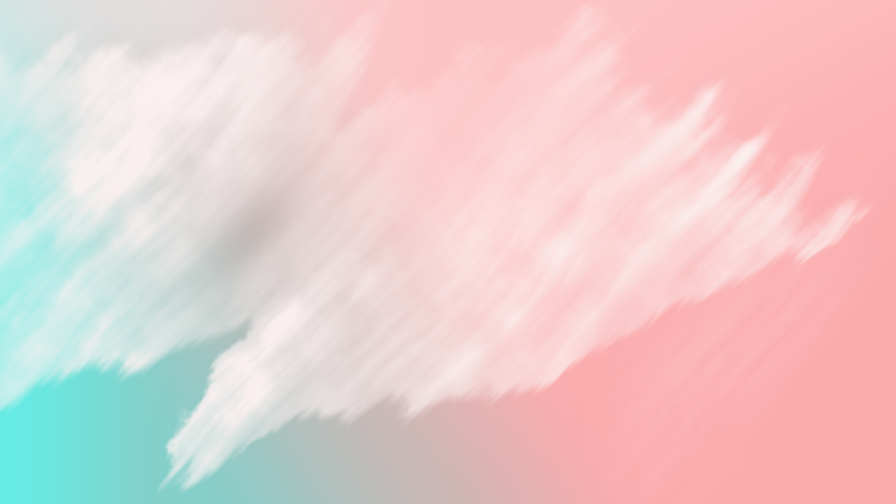
Write a WebGL 1 fragment shader that draws this background.

```glsl
precision highp float;
// A wind-combed cloud drifting over an aqua to coral sky.
// The cloud lives in a rotated frame (along, across the wind): two ragged edge
// profiles bound it, soft glows set its opacity and stretched noise combs it.

uniform vec2 u_resolution;

#define WIND vec2(0.669, 0.743)
#define CLOUD_COLOR vec3(0.985, 0.945, 0.942)
#define BASE_OPACITY 0.42
#define STREAK_CONTRAST 0.62
#define PUFF_CONTRAST 0.42
#define EDGE_RAGGEDNESS 0.12
#define LOWER_SOFTNESS 0.075
#define UPPER_SOFTNESS 0.15

vec2 gradientAt(vec2 cell) {
  float angle = 6.2832 * fract(sin(dot(cell, vec2(127.1, 311.7))) * 43758.5);
  return vec2(cos(angle), sin(angle));
}

float gradientNoise(vec2 p) {
  vec2 i = floor(p), f = fract(p);
  vec2 w = f * f * f * (f * (f * 6.0 - 15.0) + 10.0);
  vec2 e = vec2(1.0, 0.0);
  float low = mix(dot(gradientAt(i), f), dot(gradientAt(i + e), f - e), w.x);
  float high = mix(dot(gradientAt(i + e.yx), f - e.yx),
                   dot(gradientAt(i + e.xx), f - e.xx), w.x);
  return mix(low, high, w.y);
}

float fbm(vec2 p) {
  float sum = 0.0, amplitude = 0.7;
  for (int i = 0; i < 5; i++) {
    sum += amplitude * gradientNoise(p);
    p = mat2(1.6, 1.2, -1.2, 1.6) * p + 7.3;
    amplitude *= 0.52;
  }
  return sum;
}

// Octaves that keep their stretch along the wind
float streakNoise(vec2 q) {
  float sum = 0.0, amplitude = 0.75;
  vec2 p = q * vec2(2.3, 15.0);
  for (int i = 0; i < 4; i++) {
    sum += amplitude * gradientNoise(p);
    p = p * vec2(1.9, 2.0) + 11.7;
    amplitude *= 0.6;
  }
  return sum;
}

float ramp(float start, float end, float x) {
  return clamp((x - start) / (end - start), 0.0, 1.0);
}

float glow(vec2 q, vec2 center, vec2 radius) {
  vec2 d = (q - center) / radius;
  return exp(-dot(d, d));
}

vec3 skyColor(vec2 uv) {
  float diagonal = uv.x + 0.34 * uv.y;
  vec3 cool = mix(vec3(0.40, 0.92, 0.89), vec3(0.52, 0.81, 0.79),
                  smoothstep(0.0, 0.2, uv.x));
  vec3 warm = mix(vec3(0.985, 0.665, 0.67), vec3(0.992, 0.765, 0.765),
                  smoothstep(0.0, 1.0, uv.y + 0.6 - uv.x));
  vec3 sky = mix(cool, vec3(0.76, 0.73, 0.72), smoothstep(0.2, 0.48, diagonal));
  sky = mix(sky, warm, smoothstep(0.42, 0.74, diagonal));
  float haze = smoothstep(0.6, 1.0, uv.y) * (1.0 - smoothstep(0.15, 0.5, uv.x));
  return mix(sky, vec3(0.93), 0.7 * haze);
}

// Where the cloud starts and ends along the wind
float lowerEdge(float b) {
  return 0.149 + 0.37 * ramp(-0.134, 0.122, b) - 0.27 * ramp(0.13, 0.22, b)
       + 0.07 * ramp(0.22, 0.3, b) + 0.21 * ramp(0.3, 0.335, b)
       + 0.27 * ramp(0.335, 0.59, b) + 0.7 * ramp(0.59, 0.87, b)
       + 0.3 * ramp(0.87, 0.93, b);
}

float upperEdge(float b) {
  return 0.657 + 0.563 * ramp(-0.59, -0.1, b) - 0.12 * ramp(-0.1, 0.0, b)
       + 0.41 * ramp(0.0, 0.25, b) + 0.03 * ramp(0.25, 0.87, b);
}

void main() {
  vec2 uv = gl_FragCoord.xy / u_resolution;
  vec2 p = uv * vec2(16.0 / 9.0, 1.0);
  vec2 q = vec2(dot(p, WIND), dot(p, vec2(WIND.y, -WIND.x)));

  // Bend the frame slightly, then comb it
  float puffs = fbm(p * 9.0);
  vec2 bent = q + vec2(0.0, 0.035 * gradientNoise(p * 2.5) + 0.008 * puffs);
  float streaks = streakNoise(bent);

  // Ragged outline
  float ragged = EDGE_RAGGEDNESS * (streaks + 0.7 * puffs);
  float b = bent.y + 0.03 * puffs;
  float body = smoothstep(-0.25, 0.75, (q.x - lowerEdge(b) + ragged) / LOWER_SOFTNESS)
             * smoothstep(-0.35, 0.65, (upperEdge(b) - q.x + ragged) / UPPER_SOFTNESS);

  // Dense masses and thin gaps
  float opacity = BASE_OPACITY
    + 0.45 * glow(q, vec2(0.773, -0.291), vec2(0.35, 0.2))
    + 0.42 * glow(q, vec2(0.533, 0.205), vec2(0.28, 0.1))
    + 0.30 * glow(q, vec2(0.358, -0.042), vec2(0.12, 0.13))
    + 0.28 * glow(q, vec2(1.443, 0.662), vec2(0.2, 0.22))
    + 0.25 * glow(q, vec2(0.961, 0.473), vec2(0.28, 0.15))
    - 0.48 * glow(q, vec2(0.732, 0.011), vec2(0.14, 0.06))
    - 0.25 * glow(q, vec2(1.225, 0.143), vec2(0.25, 0.12));
  opacity *= 1.0 + STREAK_CONTRAST * streaks + PUFF_CONTRAST * puffs;

  float wisps = 0.16 * glow(q, vec2(1.17, 0.88), vec2(0.3, 0.12)) * (1.0 + 1.6 * streaks);
  float cover = clamp(body * opacity + (1.0 - body) * wisps, 0.0, 0.96);
  gl_FragColor = vec4(mix(skyColor(uv), CLOUD_COLOR, cover), 1.0);
}
```
